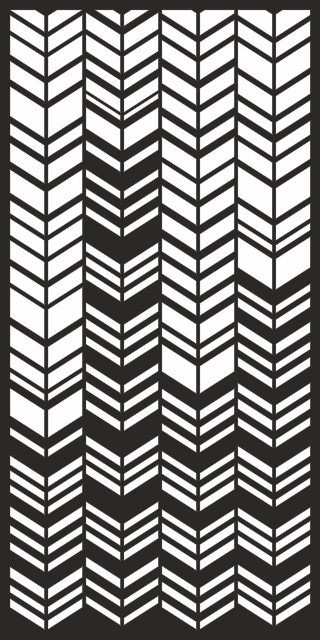
Reproduce this pattern procedurally as a Shadertoy shader.

```glsl
// Lengths are in canvas widths, depths are measured down from the top edge
const float COLUMNS = 4.0;
const float MARGIN = 0.0255;
const float PITCH = 0.2374;
const float HALF_GAP = 0.006;        // half of every vertical gutter
const float FRAME = 0.0313;
const float SLOPE = 0.64;            // fall of a chevron arm
const float TOP = 0.02;
const int MAX_BARS = 32;

// Per column: solid panels above, spaced stripes below
const vec4 SPLIT = vec4(1.367, 0.469, 1.229, 0.904);
const vec4 BOTTOM = vec4(1.966, 1.953, 1.966, 1.953);
const vec4 PANELS = vec4(17.0, 7.0, 16.0, 11.0);
const vec4 STRIPES = vec4(10.0, 22.0, 12.0, 17.0);

const float PANEL_JITTER = 0.27;
const float LAST_PANEL_GROWTH = 0.45;
const float GROUP_SIZE = 3.0;
const vec2 GROUP_TIGHTNESS = vec2(0.12, 0.40);
const vec2 PANEL_GAP = vec2(0.015, 0.030);
const vec2 STRIPE_HEIGHT = vec2(0.021, 0.032);

const vec3 DARK = vec3(0.163, 0.161, 0.158);
const vec3 LIGHT = vec3(0.995);

float hash(vec2 p) {
    vec3 q = fract(vec3(p.xyx) * 0.1031);
    q += dot(q, q.yzx + 33.33);
    return fract((q.x + q.y) * q.z);
}

// Depth of the lower tip of a panel
float panelTip(float i, int col) {
    float n = PANELS[col];
    float shift = (hash(vec2(i, float(col) + 5.0)) * 2.0 - 1.0) * PANEL_JITTER;
    if (i == n - 1.0) shift = -LAST_PANEL_GROWTH;
    if (i <= 0.0 || i == n) shift = 0.0;
    return mix(TOP, SPLIT[col], (i + shift) / n);
}

// Depth of the lower tip of a stripe, gathered into small groups
float stripeTip(float i, int col) {
    float fromBottom = STRIPES[col] - i;
    float group = floor(fromBottom / GROUP_SIZE);
    float member = fromBottom - group * GROUP_SIZE;
    float tight = mix(GROUP_TIGHTNESS.x, GROUP_TIGHTNESS.y,
                      hash(vec2(group + 41.0, float(col) + 17.0)));
    float pitch = (BOTTOM[col] - SPLIT[col]) / STRIPES[col];
    return BOTTOM[col] - (fromBottom - member * tight) * pitch;
}

// Signed distance to all bars of one column
float barsDistance(float depth, int col) {
    float d = 1.0;
    float previous = TOP;
    float total = PANELS[col] + STRIPES[col];
    for (int k = 1; k <= MAX_BARS; k++) {
        float i = float(k);
        if (i > total) break;
        bool isPanel = i <= PANELS[col];
        float tip = isPanel ? panelTip(i, col) : stripeTip(i - PANELS[col], col);
        float spacing = tip - previous;
        float vary = hash(vec2(i + 73.0, float(col) + 29.0));
        float gap = min(mix(PANEL_GAP.x, PANEL_GAP.y, vary), 0.42 * spacing);
        float stripe = min(mix(STRIPE_HEIGHT.x, STRIPE_HEIGHT.y, vary), 0.6 * spacing);
        float height = isPanel ? spacing - gap : stripe;
        d = min(d, abs(depth - tip + 0.5 * height) - 0.5 * height);
        previous = tip;
    }
    return d * inversesqrt(1.0 + SLOPE * SLOPE);
}

void mainImage(out vec4 fragColor, in vec2 fragCoord) {
    float pixel = 1.0 / iResolution.x;
    vec2 canvas = iResolution.xy * pixel;
    vec2 p = vec2(fragCoord.x, iResolution.y - fragCoord.y) * pixel;

    // Column and mirrored distance from its spine
    float across = (p.x - MARGIN) / PITCH;
    float column = clamp(floor(across), 0.0, COLUMNS - 1.0);
    float spine = abs(across - column - 0.5) * PITCH;

    // Slanted bars
    float d = barsDistance(p.y + SLOPE * (spine - HALF_GAP), int(column));

    // Gutters and outer frame
    d = max(d, max(HALF_GAP - spine, spine - 0.5 * PITCH + HALF_GAP));
    d = max(d, abs(p.y - 0.5 * canvas.y) - 0.5 * canvas.y + FRAME);

    float cover = clamp(0.5 - d / (1.2 * pixel), 0.0, 1.0);
    fragColor = vec4(mix(DARK, LIGHT, cover), 1.0);
}
```
